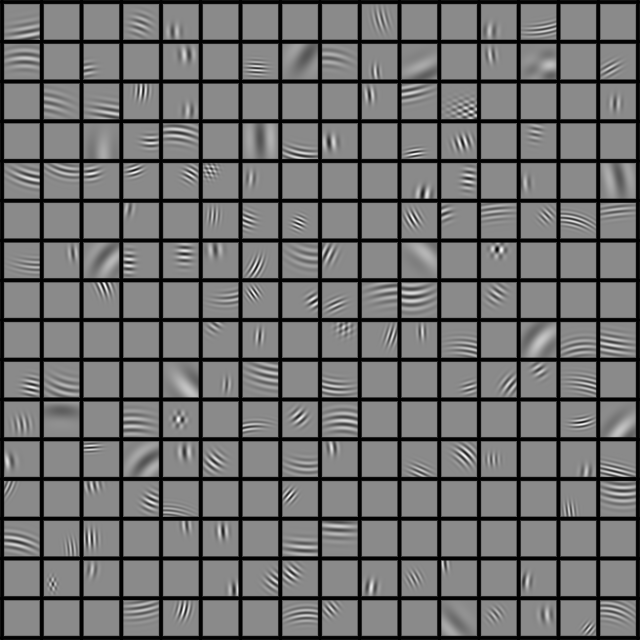
A Shadertoy shader for this pattern:

```glsl
// A 16 by 16 grid of grey tiles between black rules, about half of them
// holding a small wave packet. Each packet is a cosine under a Gaussian window,
// with place, angle, period and strength hashed from its tile index.

const float TILES = 16.0;
const float RULE_WIDTH = 0.103;   // in tile units
const float RULE_SOFTNESS = 0.022;
const float BASE_GREY = 0.54;
const float RULE_GREY = 0.008;
const float FILLED_SHARE = 0.62;
const float TAU = 6.2831853;

float hash(vec2 cell, float salt) {
    vec2 seed = cell + salt * vec2(17.3, 9.1);
    return fract(sin(dot(seed, vec2(127.1, 311.7))) * 43758.5453);
}

vec2 rotate(vec2 p, float angle) {
    float c = cos(angle), s = sin(angle);
    return vec2(c * p.x + s * p.y, c * p.y - s * p.x);
}

// Stripes run along x; spread holds the window radii along and across them.
float wavePacket(vec2 p, float period, vec2 spread, float phase, float bend) {
    vec2 q = p / spread;
    float y = p.y + bend * p.x * p.x;
    return exp(-0.5 * dot(q, q)) * cos(TAU * y / period + phase);
}

// Signed change of grey inside one tile, local in 0..1.
float tilePattern(vec2 cell, vec2 local) {
    if (hash(cell, 1.0) > FILLED_SHARE) return 0.0;

    vec2 center = mix(vec2(0.08), vec2(0.92), vec2(hash(cell, 2.0), hash(cell, 3.0)));
    float kind = hash(cell, 4.0);
    float r = hash(cell, 5.0);
    float turn = hash(cell, 6.0);
    float phase = TAU * hash(cell, 7.0);
    float bend = 0.8 * (hash(cell, 8.0) - 0.5);
    float strength = mix(0.22, 0.46, hash(cell, 9.0));

    // Default: a short slanted packet with a few fine bars
    float angle = turn * 0.5 * TAU;
    float period = mix(0.115, 0.19, r);
    vec2 spread = vec2(mix(0.11, 0.2, hash(cell, 10.0)), period * mix(0.8, 1.2, turn));

    if (kind < 0.3) {
        // Wide, nearly level stripes
        angle = 0.5 * (turn - 0.5);
        period = mix(0.12, 0.24, r);
        spread = vec2(0.36, period * mix(0.75, 1.35, hash(cell, 10.0)));
        strength *= 0.8;
    } else if (kind < 0.52) {
        // Small upright bars
        angle = 0.25 * TAU + 0.3 * (turn - 0.5);
        period = mix(0.15, 0.3, r);
        spread = vec2(0.14, period * 0.55);
    } else if (kind < 0.6) {
        // Broad faint shading
        period = mix(0.6, 1.1, r);
        spread = vec2(0.4, 0.3);
        strength *= 0.55;
    }

    vec2 p = rotate(local - center, angle);
    float wave = wavePacket(p, period, spread, phase, bend);

    // Some packets are crossed by a second wave into a checker
    if (hash(cell, 11.0) < 0.14) {
        wave *= 1.3 * cos(TAU * p.x / (period * 1.8));
    }
    return strength * wave;
}

// Coverage of the rules, which are centred on whole coordinates.
float ruleMask(vec2 p, float blur) {
    vec2 toRule = abs(p - round(p));
    float d = min(toRule.x, toRule.y) - 0.5 * RULE_WIDTH;
    return 1.0 - smoothstep(-blur, blur, d);
}

void mainImage(out vec4 fragColor, in vec2 fragCoord) {
    vec2 uv = fragCoord / iResolution.xy;

    // The outer rules lie wholly inside the canvas
    float span = TILES + RULE_WIDTH;
    vec2 p = uv * span - 0.5 * RULE_WIDTH;
    float pixel = span / min(iResolution.x, iResolution.y);

    vec2 cell = clamp(floor(p), 0.0, TILES - 1.0);
    vec2 local = (p - cell - 0.5) / (1.0 - RULE_WIDTH) + 0.5;

    float grey = clamp(BASE_GREY + tilePattern(cell, local), 0.02, 0.98);
    grey = mix(grey, RULE_GREY, ruleMask(p, max(RULE_SOFTNESS, 0.7 * pixel)));
    fragColor = vec4(vec3(grey), 1.0);
}
```
